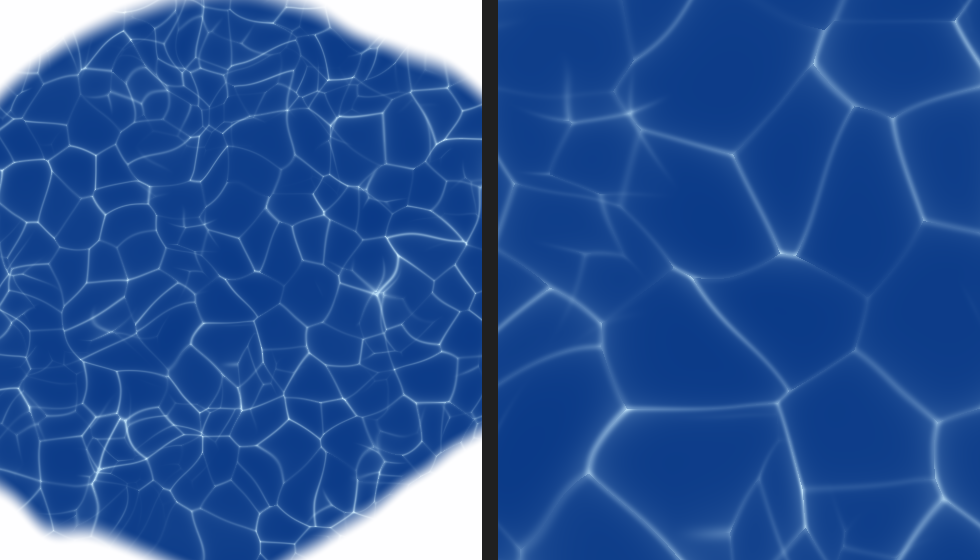
Left: the whole. Right: its middle third, enlarged.
A Shadertoy shader for this texture:

```glsl
const vec3 DEEP = vec3(0.038, 0.225, 0.53);
const vec3 GLINT = vec3(0.72, 0.86, 0.96);
const vec3 PAPER = vec3(0.995, 0.995, 1.0);

const float MAIN_CELLS = 14.0;     // cells per canvas height
const float FINE_CELLS = 17.5;
const float CORE_WIDTH = 0.0021;   // widths in canvas heights
const float GLOW_WIDTH = 0.0065;
const float WARP_SCALE = 10.0;
const float WARP_AMOUNT = 0.05;
const float EDGE_BLUR = 0.022;

float hash(vec2 p) {
    vec3 q = fract(p.xyx * vec3(0.1031, 0.1030, 0.0973));
    q += dot(q, q.yzx + 33.33);
    return fract((q.x + q.y) * q.z);
}

vec2 hash2(vec2 p) {
    return vec2(hash(p), hash(p + 57.3));
}

float noise(vec2 p) {
    vec2 i = floor(p), f = fract(p);
    f = f * f * (3.0 - 2.0 * f);
    return mix(mix(hash(i), hash(i + vec2(1, 0)), f.x),
               mix(hash(i + vec2(0, 1)), hash(i + 1.0), f.x), f.y);
}

vec2 warp(vec2 p) {
    vec2 q = p * WARP_SCALE;
    vec2 bend = vec2(noise(q + 31.0), noise(q + 74.0)) - 0.5;
    return p + WARP_AMOUNT * bend;
}

// Light gathered along the borders of jittered cells
float caustics(vec2 p, float cells) {
    vec2 q = p * cells;
    vec2 home = floor(q), nearestId = home, nearest = vec2(8.0);

    for (int y = -1; y <= 1; y++)
    for (int x = -1; x <= 1; x++) {
        vec2 id = home + vec2(x, y);
        vec2 offset = id + hash2(id) - q;
        if (dot(offset, offset) < dot(nearest, nearest)) {
            nearest = offset;
            nearestId = id;
        }
    }

    // Each border has its own strength; overlaps make bright nodes
    float light = 0.0;
    for (int y = -2; y <= 2; y++)
    for (int x = -2; x <= 2; x++) {
        if (x == 0 && y == 0) continue;
        vec2 id = nearestId + vec2(x, y);
        vec2 offset = id + hash2(id) - q;
        float d = dot(0.5 * (nearest + offset), normalize(offset - nearest)) / cells;
        float strength = mix(0.06, 0.62, hash(id + nearestId + 211.0));
        float core = d / CORE_WIDTH;
        light += strength * (0.62 * exp(-core * core) + 0.34 * exp(-d / GLOW_WIDTH));
    }
    return light;
}

float bump(float x, float center, float width) {
    float t = (x - center) / width;
    return exp(-t * t);
}

// Approximate distance inside the rounded pool
float poolDistance(vec2 p) {
    float top = 0.51 - p.x * p.x - 0.033 * bump(p.x, 0.22, 0.1);
    float bottom = -0.56 + abs(p.x) * (p.x > 0.0 ? 0.68 : 0.45);
    bottom -= 0.04 * bump(p.x, -0.34, 0.06);
    float wobble = 0.012 * (noise(p * 13.0 + 9.0) - 0.5);
    return 0.82 * min(top - p.y, p.y - bottom) + wobble;
}

void mainImage(out vec4 fragColor, in vec2 fragCoord) {
    vec2 p = (fragCoord - 0.5 * iResolution.xy) / iResolution.y;
    vec2 q = warp(p) + 5.0;

    // Two webs of light, fading in and out in patches
    float mainPatch = mix(0.5, 1.25, noise(p * 15.0 + 40.0));
    float finePatch = 0.65 * smoothstep(0.4, 0.85, noise(p * 12.0 + 83.0));
    float light = mainPatch * caustics(q, MAIN_CELLS);
    light += finePatch * caustics(warp(q + 0.37), FINE_CELLS);

    // Faint haze in the water
    light += 0.04 * noise(p * 9.0 + 120.0);
    vec3 water = mix(DEEP, GLINT, min(light, 1.0));

    float inside = smoothstep(-EDGE_BLUR, EDGE_BLUR, poolDistance(p));
    fragColor = vec4(mix(PAPER, water, inside), 1.0);
}
```
